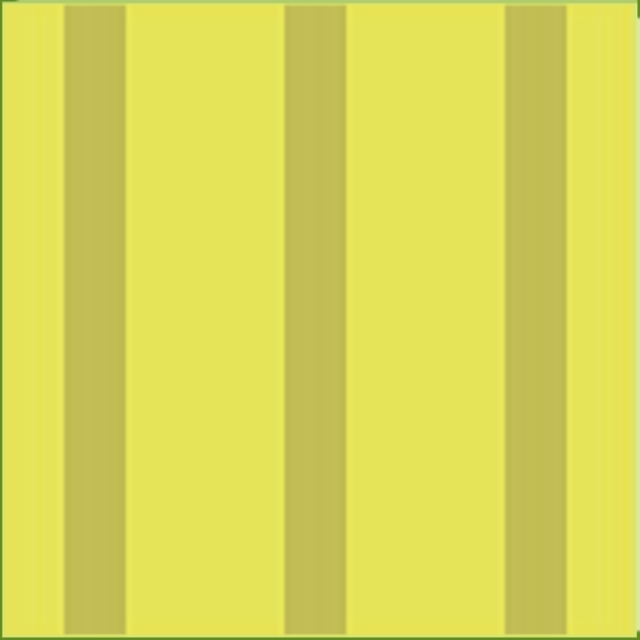
Reproduce this pattern procedurally as a three.js fragment shader.

```glsl
varying vec2 vUv;

const vec3 YELLOW = vec3(0.898, 0.894, 0.345);
const vec3 WARM_YELLOW = vec3(0.910, 0.890, 0.325);
const vec3 OLIVE = vec3(0.760, 0.745, 0.330);
const vec3 LIME = vec3(0.840, 0.900, 0.440);
const vec3 PALE_LIME = vec3(0.870, 0.910, 0.600);
const vec3 SAGE = vec3(0.690, 0.800, 0.420);
const vec3 DARK_GREEN = vec3(0.390, 0.540, 0.130);

const float STRIPE_PERIOD = 0.3444;
const float STRIPE_CENTER = 0.1484;
const float STRIPE_HALF_WIDTH = 0.0484;
const float STRIPE_SOFTNESS = 0.004;
const float RIM_SOFTNESS = 0.0015;

float hash(float n) {
  return fract(sin(n * 91.17) * 4375.85);
}

// 1 below the limit, 0 above it, with a soft edge
float below(float value, float limit, float softness) {
  return 1.0 - smoothstep(limit - softness, limit + softness, value);
}

// Signed distance to the nearest vertical stripe
float stripeDistance(float x, float center, float period, float halfWidth) {
  float offset = mod(x - center + 0.5 * period, period) - 0.5 * period;
  return abs(offset) - halfWidth;
}

// Faint light and dark fringe on either side of a stripe edge
float fringe(float d) {
  float ripple = sin(clamp(d / 0.012, -1.0, 1.0) * 3.14159);
  return 0.015 * ripple;
}

// Fine vertical streaks
float streak(float x, float count) {
  float cell = x * count;
  float i = floor(cell);
  return mix(hash(i), hash(i + 1.0), smoothstep(0.0, 1.0, fract(cell))) - 0.5;
}

vec3 stripes(vec2 p) {
  float sideGap = min(p.x, 1.0 - p.x);
  float endGap = min(p.y, 1.0 - p.y);
  float warmth = max(below(sideGap, 0.045, 0.03), below(endGap, 0.025, 0.015));
  vec3 ground = mix(YELLOW, WARM_YELLOW, 0.7 * warmth);
  ground.b += 0.06 * streak(p.x, 130.0) * below(sideGap, 0.07, 0.04);

  float d = stripeDistance(p.x, STRIPE_CENTER, STRIPE_PERIOD, STRIPE_HALF_WIDTH);
  vec3 band = OLIVE + vec3(0.008, 0.008, 0.02) * streak(p.x, 120.0);
  return mix(ground, band, below(d, 0.0, STRIPE_SOFTNESS)) + fringe(d);
}

vec3 addRim(vec3 color, vec2 p) {
  float right = 1.0 - p.x;
  float top = 1.0 - p.y;

  // Pale inner lines
  color = mix(color, LIME, 0.8 * below(p.x, 0.010, 0.004));
  color = mix(color, LIME, 0.7 * below(right, 0.012, 0.003));
  color = mix(color, PALE_LIME, below(right, 0.006, 0.002));
  color = mix(color, LIME, 0.7 * below(top, 0.009, 0.003));
  color = mix(color, SAGE, below(top, 0.005, 0.002));
  color = mix(color, LIME, 0.9 * below(p.y, 0.009, 0.002));

  // Dark outer lines and corners
  float dark = max(below(p.x, 0.0035, RIM_SOFTNESS), below(p.y, 0.004, RIM_SOFTNESS));
  float topLeft = below(p.x, 0.027, 0.006) * below(top, 0.0025, RIM_SOFTNESS);
  float topRight = below(right, 0.004, RIM_SOFTNESS) * below(top, 0.028, 0.004);
  float lowRight = below(right, 0.005, RIM_SOFTNESS) * below(p.y, 0.014, 0.004);
  dark = max(dark, max(topLeft, max(topRight, lowRight)));
  return mix(color, DARK_GREEN, dark);
}

void main() {
  gl_FragColor = vec4(addRim(stripes(vUv), vUv), 1.0);
}
```
